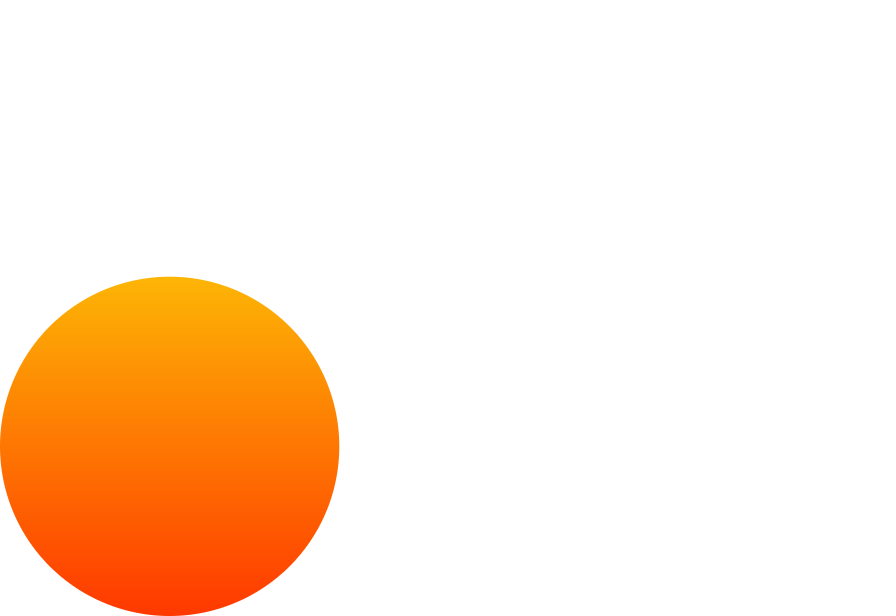
This background is drawn by a WebGL 1 fragment shader. Its source:

```glsl
precision mediump float;

// A single sun-like disc resting in the lower left corner of a white field.
// The disc is a circle distance function filled with a vertical gradient,
// from red-orange at its foot to amber at its crown.

uniform vec2 u_resolution;

// Lengths are in units of the canvas height.
const float RADIUS = 0.2754;
const vec2 CENTER = vec2(RADIUS, RADIUS);

const vec3 BACKGROUND = vec3(1.0);
const vec3 DISC_BOTTOM = vec3(1.0, 0.22, 0.0);
const vec3 DISC_TOP = vec3(0.99, 0.71, 0.02);

float circleDistance(vec2 point, vec2 center, float radius) {
  return length(point - center) - radius;
}

// Vertical gradient spanning the disc from foot to crown.
vec3 discColor(float height) {
  float rise = (height - CENTER.y + RADIUS) / (2.0 * RADIUS);
  return mix(DISC_BOTTOM, DISC_TOP, clamp(rise, 0.0, 1.0));
}

void main() {
  vec2 point = gl_FragCoord.xy / u_resolution.y;
  float pixel = 1.0 / u_resolution.y;

  // Edge smoothed across one pixel.
  float edge = circleDistance(point, CENTER, RADIUS);
  float coverage = clamp(0.5 - edge / pixel, 0.0, 1.0);

  gl_FragColor = vec4(mix(BACKGROUND, discColor(point.y), coverage), 1.0);
}
```
